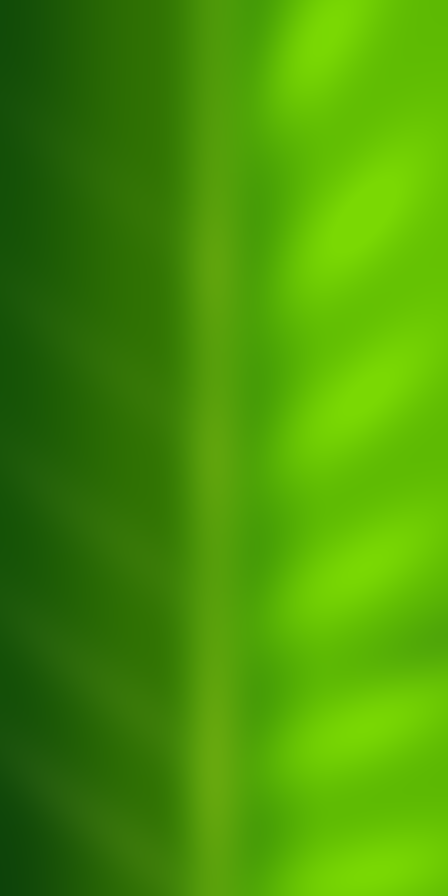
This background is drawn by a WebGL 2 fragment shader. Its source:

```glsl
#version 300 es
precision highp float;
// Blurred close-up of a green leaf: shaded left half, pale midrib, sunlit right half.
uniform vec2 u_resolution;
out vec4 fragColor;

float bell(float d, float width) {
    d /= width;
    return exp(-d * d);
}

// Soft ellipse, longest along the given angle.
float softLobe(vec2 p, vec2 center, float angle, vec2 size) {
    vec2 d = p - center;
    float c = cos(angle), s = sin(angle);
    vec2 q = vec2(c * d.x + s * d.y, c * d.y - s * d.x) / size;
    return exp(-dot(q, q));
}

void main() {
    // Canvas width is one unit; the height spans 0 to 2.
    vec2 p = gl_FragCoord.xy / u_resolution * vec2(1.0, 2.0);

    // Shaded half, with faint veins falling toward the midrib.
    vec3 shade = mix(vec3(0.08, 0.32, 0.025), vec3(0.19, 0.45, 0.01),
                     smoothstep(-0.03, 0.36, p.x));
    float veins = 0.0;
    for (int i = 0; i < 5; i++) {
        float k = float(i);
        float veinY = 0.33 + 0.3 * k + 0.015 * k * k - 0.75 * p.x;
        veins += bell(p.y - veinY, 0.085) * (1.0 - 0.16 * k);
    }
    shade += vec3(0.05, 0.04, 0.025) * veins * smoothstep(-0.15, 0.12, p.x);
    float corners = softLobe(p, vec2(0.0), 0.0, vec2(0.25, 0.4))
                  + 0.5 * softLobe(p, vec2(0.0, 2.0), 0.0, vec2(0.25, 0.4));
    shade -= vec3(0.03, 0.06, -0.01) * corners;

    // Sunlit half, with lobes that steepen toward the top.
    vec3 sunlit = mix(vec3(0.25, 0.59, 0.025), vec3(0.355, 0.715, 0.012),
                      smoothstep(0.55, 0.74, p.x));
    float glow = 0.0;
    for (int i = 0; i < 6; i++) {
        float k = float(i);
        vec2 center = vec2(0.83 - 0.008 * k, 0.05 + 0.32 * k + 0.011 * k * k);
        center.x -= 0.06 * smoothstep(4.0, 5.0, k);
        glow += softLobe(p, center, 0.27 + 0.155 * k, vec2(0.23, 0.095));
    }
    glow += 0.3 * softLobe(p, vec2(0.98, 1.5), 0.0, vec2(0.25, 0.4));
    sunlit = mix(sunlit, vec3(0.49, 0.86, 0.01), min(glow, 1.0) * 0.9);
    sunlit -= vec3(0.06, 0.08, -0.02) * softLobe(p, vec2(1.0, 0.57), 0.4, vec2(0.2, 0.08));

    // Join the halves, then lay the midrib over the seam.
    vec3 color = mix(shade, sunlit, smoothstep(0.33, 0.55, p.x));
    float ribLight = 0.5 + 0.2 * bell(p.y - 1.4, 0.13) + 0.2 * bell(p.y - 0.98, 0.13)
                   + 0.35 * bell(p.y - 0.3, 0.22) - 0.15 * smoothstep(1.5, 2.0, p.y);
    color = mix(color, vec3(0.43, 0.675, 0.06), ribLight * bell(p.x - 0.48, 0.065));

    fragColor = vec4(clamp(color, 0.0, 1.0), 1.0);
}
```
